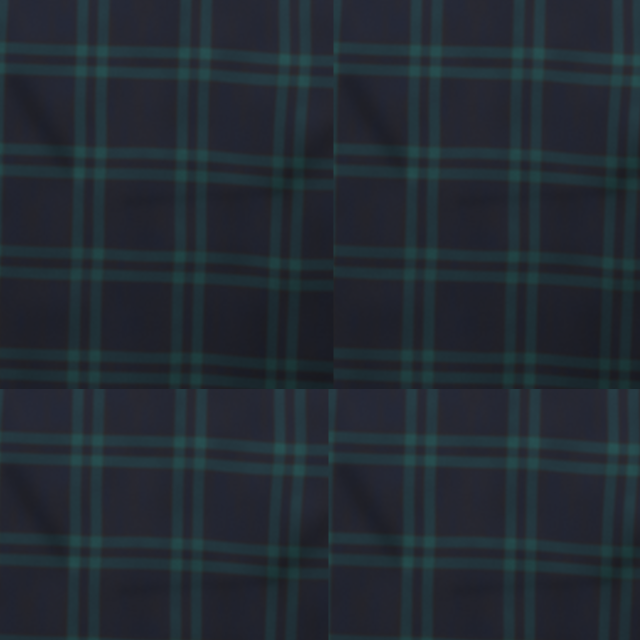
Give the GLSL for this texture, as a WebGL 1 fragment shader.

```glsl
precision highp float;

uniform vec2 u_resolution;

// Layout, in canvas widths, measured from the upper left
const vec2 SWATCH = vec2(0.521, 0.608);
const float ROW_SHIFT = 0.0075;
const vec2 PITCH = vec2(0.1602, 0.1589);
const vec2 FIRST_PAIR = vec2(0.147, 0.0911);
const float PAIR_OFFSET = 0.0163;
const float BAND_HALF = 0.0085;
const float BAND_SOFT = 0.0042;

// Colours
const vec3 NAVY = vec3(0.130, 0.141, 0.190);
const vec3 GREEN_TINT = vec3(0.004, 0.063, 0.042);
const vec3 BROWN_TINT = vec3(0.014, 0.003, -0.018);
const vec3 STREAK_TINT = vec3(-0.007, 0.0, 0.010);

// Wear
const float GRAIN = 0.035;
const float MOTTLE = 0.10;

float hash(vec2 p) {
  vec3 h = fract(vec3(p.xyx) * 0.1031);
  h += dot(h, h.yzx + 33.33);
  return fract((h.x + h.y) * h.z);
}

float noise(vec2 p) {
  vec2 i = floor(p), f = fract(p);
  f = f * f * (3.0 - 2.0 * f);
  return mix(mix(hash(i), hash(i + vec2(1.0, 0.0)), f.x),
             mix(hash(i + vec2(0.0, 1.0)), hash(i + vec2(1.0, 1.0)), f.x), f.y);
}

// Distance to the centre line of the nearest band of a pair
float bandDistance(float t, float first, float pitch) {
  float fromPair = abs(fract((t - first) / pitch + 0.5) - 0.5) * pitch;
  return abs(fromPair - PAIR_OFFSET);
}

float band(float d) {
  return 1.0 - smoothstep(BAND_HALF - BAND_SOFT, BAND_HALF + BAND_SOFT, d);
}

// Faint brown thread along both edges of a band
float edgeThread(float d) {
  float e = (d - BAND_HALF - 0.002) / 0.003;
  return exp(-e * e);
}

// Soft crease along a segment
float crease(vec2 p, vec2 a, vec2 b, float width) {
  vec2 pa = p - a, ba = b - a;
  float d = length(pa - ba * clamp(dot(pa, ba) / dot(ba, ba), 0.0, 1.0));
  return exp(-d * d / (width * width));
}

// Skew and bend of the weave
vec2 warp(vec2 p) {
  float right = smoothstep(0.30, 0.46, p.x);
  float bulge = exp(-pow((p.y - 0.09) / 0.06, 2.0));
  vec2 w = vec2(p.x + 0.027 * p.y, p.y - 0.030 * p.x);
  w += right * vec2(0.007 + 0.012 * p.y - 0.005 * bulge, -0.006);
  return w + 0.003 * (vec2(noise(p * 13.0), noise(p * 13.0 + 40.0)) - 0.5);
}

float lighting(vec2 p) {
  float light = 1.13 - 0.42 * p.y;
  light -= 0.16 * smoothstep(0.25, 0.52, p.x) * smoothstep(0.12, 0.60, p.y);
  light -= 0.15 * crease(p, vec2(0.025, 0.13), vec2(0.110, 0.26), 0.018);
  light -= 0.16 * crease(p, vec2(0.440, 0.29), vec2(0.520, 0.21), 0.022);
  light -= 0.07 * crease(p, vec2(0.200, 0.315), vec2(0.430, 0.30), 0.010);
  light += 0.10 * crease(p, vec2(0.115, 0.255), vec2(0.122, 0.282), 0.009);
  light += 0.05 * crease(p, vec2(0.450, 0.02), vec2(0.475, 0.18), 0.025);
  return light + MOTTLE * (noise(p * 22.0 + 7.0) - 0.5);
}

vec3 cloth(vec2 p) {
  vec2 w = warp(p);
  float dx = bandDistance(w.x, FIRST_PAIR.x, PITCH.x);
  float dy = bandDistance(w.y, FIRST_PAIR.y, PITCH.y);
  float across = band(dx), down = band(dy);
  float patchy = 0.88 + 0.24 * noise(p * 45.0 + 90.0);

  vec3 color = NAVY + GREEN_TINT * (across + down) * patchy;
  color += BROWN_TINT * 0.6 * (edgeThread(dx) + edgeThread(dy));

  // Uneven blue and brown threads in the ground
  float streak = noise(w * vec2(110.0, 24.0)) - 0.5;
  float ground = (1.0 - across) * (1.0 - down);
  color += ground * (STREAK_TINT * streak + BROWN_TINT * 0.9 * noise(w * vec2(85.0, 30.0) + 60.0));

  float grain = noise(p * 260.0) - 0.5;
  return color * (lighting(p) + GRAIN * grain);
}

// Repeated swatch with visible seams
vec3 fabric(vec2 uv) {
  vec2 p = vec2(uv.x, 1.0 - uv.y);
  float row = floor(p.y / SWATCH.y);
  p.x += ROW_SHIFT * row;
  return cloth(mod(p, SWATCH));
}

void main() {
  // Four samples smooth the seams
  vec3 color = vec3(0.0);
  for (int i = 0; i < 4; i++) {
    float k = float(i);
    vec2 offset = vec2(mod(k, 2.0), floor(k / 2.0)) * 0.5 - 0.25;
    color += fabric((gl_FragCoord.xy + offset) / u_resolution);
  }
  gl_FragColor = vec4(color * 0.25, 1.0);
}
```
